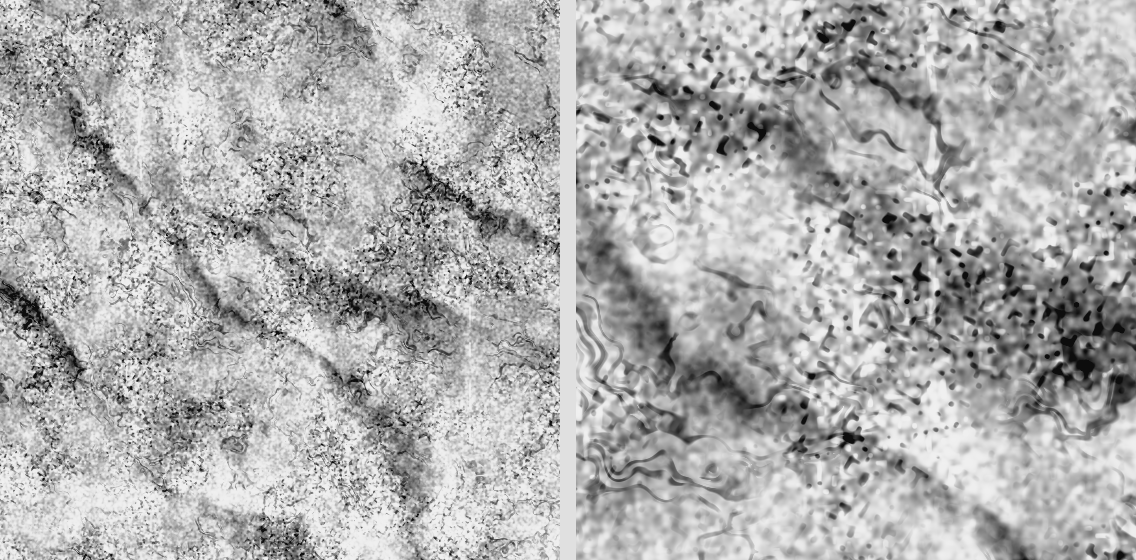
Left, the full canvas; right, a detail of the centre.
Write a Shadertoy shader that draws this texture.

```glsl
float hash(vec2 p) {
    vec3 h = fract(p.xyx * vec3(0.1031, 0.1030, 0.0973));
    h += dot(h, h.yzx + 33.33);
    return fract((h.x + h.y) * h.z);
}

float noise(vec2 p) {
    vec2 cell = floor(p), f = fract(p);
    f = f * f * (3.0 - 2.0 * f);
    return mix(mix(hash(cell), hash(cell + vec2(1, 0)), f.x),
               mix(hash(cell + vec2(0, 1)), hash(cell + vec2(1, 1)), f.x), f.y);
}

float fbm(vec2 p) {
    float sum = 0.0, amp = 0.5;
    for (int i = 0; i < 5; i++) {
        sum += amp * noise(p);
        p = mat2(1.6, 1.2, -1.2, 1.6) * p + 17.3;
        amp *= 0.5;
    }
    return sum / 0.97;
}

// Thin line of even width along the middle level of a noise field
float crack(vec2 p, float scale, float width) {
    vec2 e = vec2(0.002, 0.0);
    float n = fbm(p * scale);
    vec2 slope = vec2(fbm((p + e.xy) * scale) - n, fbm((p + e.yx) * scale) - n) / e.x;
    float d = abs(n - 0.5) / (length(slope) + 0.4);
    return 1.0 - smoothstep(width * 0.4, width * 1.5, d);
}

void mainImage(out vec4 fragColor, in vec2 fragCoord) {
    vec2 p = fragCoord / iResolution.y;
    vec2 warp = vec2(fbm(p * 6.0 + 3.0), fbm(p * 6.0 + 41.0)) - 0.5;
    vec2 jitter = vec2(noise(p * 70.0 + 3.0), noise(p * 70.0 + 41.0)) - 0.5;
    vec2 q = p + 0.12 * warp + 0.009 * jitter;

    // Coordinates along and across the falling diagonal
    vec2 slant = vec2(dot(q, vec2(0.75, -0.66)), dot(q, vec2(0.66, 0.75)));

    // Cloudy stone, paler toward the bottom
    float tone = 0.745 + 0.48 * (fbm(slant * vec2(4.0, 7.0) + 9.0) - 0.5);
    tone += 0.5 * (fbm(q * vec2(24.0, 15.0) + 5.0) - 0.5);
    tone += 0.08 * (1.0 - smoothstep(0.1, 0.45, p.y + 0.3 * warp.x));

    // Broad dark veins: one crisp side, one fading side, a pale rim
    float vein = 0.0, rim = 0.0;
    for (int i = 0; i < 4; i++) {
        float id = float(i);
        float bend = 0.24 * (noise(vec2(slant.x * 3.5 + 1.7, id * 7.0 + 2.0)) - 0.5);
        float d = slant.y - 0.33 - 0.26 * id - bend;
        float width = 0.014 + 0.04 * noise(vec2(slant.x * 6.0 + 8.0, id * 5.0));
        float strength = smoothstep(0.1, 0.55, noise(vec2(slant.x * 4.0 + 20.0, id * 9.0)));
        float side = d > 0.0 ? width * 0.4 : width;
        vein = max(vein, strength * exp(-d * d / (side * side)));
        rim = max(rim, exp(-pow((d - width * 0.9) / 0.007, 2.0)));
    }
    tone -= 0.4 * vein * (0.2 + 1.4 * fbm(p * 60.0));
    tone += 0.14 * rim * smoothstep(0.4, 0.65, noise(p * 14.0));

    // Broken hairline cracks, coarse to fine
    float gaps = smoothstep(0.32, 0.55, noise(p * 19.0 + 7.0));
    float grit = noise(mat2(0.8, 0.6, -0.6, 0.8) * p * 150.0 + 50.0);
    float lines = 0.0;
    for (int i = 0; i < 4; i++) {
        float id = float(i);
        vec2 stretch = (slant + 0.012 * jitter) * vec2(0.7, 1.15) + id * 3.7;
        lines = max(lines, crack(stretch, 4.0 + 4.0 * id, 0.0022) * (1.0 - 0.15 * id));
    }
    tone -= 0.42 * lines * gaps * smoothstep(0.1, 0.55, grit);

    // Fine grain, roughest in clusters, with dark and pale specks
    float cluster = smoothstep(0.38, 0.66, fbm(p * 12.0 + 30.0));
    float grain = noise(p * 256.0) - 0.5;
    float turned = noise(mat2(0.8, 0.6, -0.6, 0.8) * p * 235.0 + 11.0) - 0.5;
    tone += (0.2 + 0.18 * cluster) * (grain + turned) + 0.14 * (grit - 0.5);
    float speck = noise(mat2(0.87, 0.5, -0.5, 0.87) * p * 225.0 + 80.0);
    tone -= 0.5 * smoothstep(0.66, 0.9, speck) * (0.15 + 0.75 * cluster);
    tone += 0.25 * smoothstep(0.65, 0.9, noise(p * 230.0 + 15.0)) * (0.2 + 0.8 * cluster);

    // Straight pale upright scratches
    for (int i = 0; i < 3; i++) {
        float id = float(i);
        float x = abs(p.x - 0.25 - 0.295 * id - 0.004 * (noise(vec2(p.y * 20.0, id)) - 0.5));
        float y = abs(p.y - 0.8 + 0.23 * id);
        float span = 1.0 - smoothstep(0.1, 0.22 - 0.04 * id, y);
        float halo = 0.35 * exp(-x * x / 0.00015);
        float core = 1.0 - smoothstep(0.001, 0.0035, x);
        tone += 0.26 * span * max(halo, core * smoothstep(0.2, 0.5, noise(p * 40.0)));
    }

    // Soft ceiling for the lights
    tone = tone > 0.8 ? 0.8 + 0.14 * tanh((tone - 0.8) / 0.14) : tone;
    fragColor = vec4(vec3(clamp(tone, 0.05, 0.95)), 1.0);
}
```
